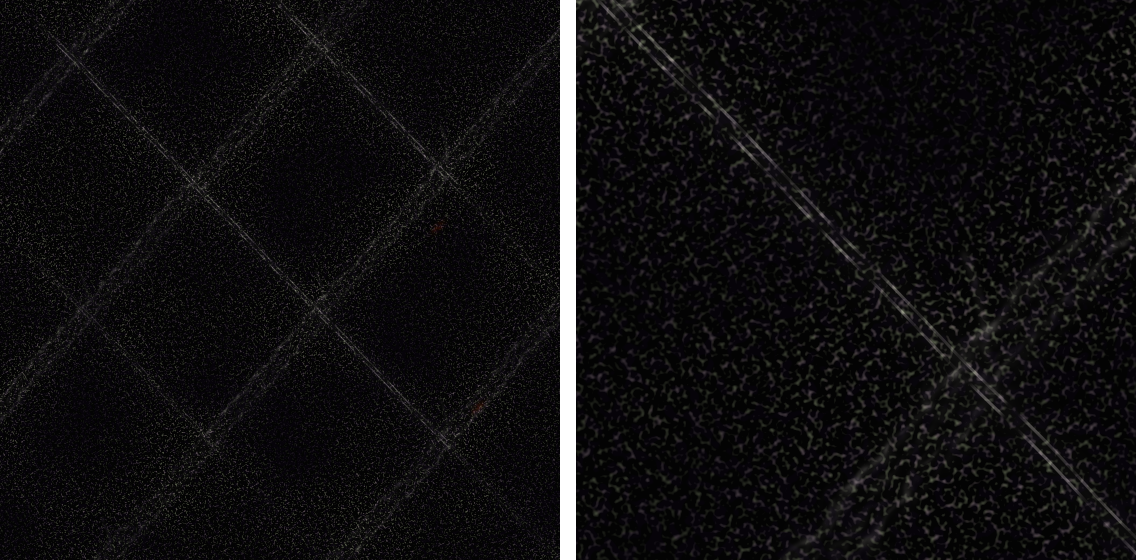
Left, the full canvas; right, a detail of the centre.
Write a WebGL 2 fragment shader that draws this texture map.

```glsl
#version 300 es
precision highp float;

uniform vec2 u_resolution;
out vec4 outColor;

const vec3 BASE_BLACK = vec3(0.011, 0.011, 0.010);
const vec3 BASE_VIOLET = vec3(0.022, 0.012, 0.036);
const vec3 GRAIN_OLIVE = vec3(0.34, 0.37, 0.29);
const vec3 GRAIN_WARM = vec3(0.39, 0.35, 0.35);
const vec3 LINE_GREY = vec3(0.27, 0.26, 0.255);
const vec3 RUST = vec3(0.15, 0.035, 0.0);
const float FALL_PITCH = 0.455;
const float RISE_PITCH = 0.4826;

float hash(vec2 p) {
    vec3 q = fract(vec3(p.xyx) * 0.1031);
    q += dot(q, q.yzx + 33.33);
    return fract((q.x + q.y) * q.z);
}

vec2 gradient(vec2 cell) {
    float angle = 6.2832 * hash(cell);
    return vec2(cos(angle), sin(angle));
}

float gradientNoise(vec2 p) {
    vec2 i = floor(p), f = fract(p);
    vec2 s = f * f * f * (f * (f * 6.0 - 15.0) + 10.0);
    vec2 e = vec2(1.0, 0.0);
    float low = mix(dot(gradient(i), f), dot(gradient(i + e.xy), f - e.xy), s.x);
    float high = mix(dot(gradient(i + e.yx), f - e.yx), dot(gradient(i + e.xx), f - e.xx), s.x);
    return mix(low, high, s.y);
}

float stroke(float d, float halfWidth, float blur) {
    return 1.0 - smoothstep(halfWidth - blur, halfWidth + blur, abs(d));
}

float segmentDistance(vec2 p, vec2 a, vec2 b) {
    vec2 pa = p - a, ba = b - a;
    return length(pa - ba * clamp(dot(pa, ba) / dot(ba, ba), 0.0, 1.0));
}

// Lattice coordinates: whole numbers lie on the falling (x) and rising (y) joints
vec2 latticeCoords(vec2 p) {
    float d = p.y - 1.03 * p.x + 0.029;
    return vec2(2.213 * d + 0.2617 * d * d, (1.15 * p.x + p.y - 0.252) / RISE_PITCH);
}

// Crisp twin line that fades beyond the last strong crossing
float fallingJoint(vec2 lattice, vec2 p, float px) {
    float id = round(lattice.x);
    float d = (lattice.x - id) * FALL_PITCH / 1.435;
    d += 0.003 * gradientNoise(p * 12.0 + 40.0);
    float lastCrossing = 3.0 - step(0.5, abs(id));
    float fade = mix(1.0, 0.25, smoothstep(0.0, 0.2, lattice.y - lastCrossing));
    fade *= mix(1.0, 0.5, step(0.5, id)) * step(id, 1.5);
    fade *= smoothstep(-0.4, 0.0, lattice.y - 0.8 * step(0.5, id));
    float sideWear = gradientNoise(p * 60.0 + 30.0 * step(0.0, d));
    float wear = clamp(0.55 + 1.7 * sideWear, 0.05, 1.0);
    float twin = stroke(abs(d) - 0.0034, 0.0009, px);
    float haze = 0.12 * exp(-abs(d) / 0.01);
    return fade * (twin * wear + haze);
}

// Wide, rough and broken pair of edges
float risingJoint(vec2 lattice, vec2 p, float px) {
    float id = round(lattice.y);
    float d = (lattice.y - id) * RISE_PITCH / 1.524;
    d += 0.008 * gradientNoise(p * 9.0) + 0.006 * gradientNoise(p * 45.0);
    vec2 along = vec2(lattice.x * 18.0, d * 170.0 + id * 7.0);
    float streak = smoothstep(-0.15, 0.4, gradientNoise(along));
    float side = step(0.0, d);
    float weight = mix(0.2, 0.75, hash(vec2(id + 9.0, floor(lattice.x) + 20.0 + side * 5.0)));
    float edges = stroke(abs(d) - 0.012, 0.003, px + 0.002);
    float core = stroke(d, 0.02, 0.014);
    return edges * weight * (0.25 + 0.75 * streak) + core * (0.05 + 0.17 * streak);
}

// Small raised crease beside a crossing
float crossingCrease(vec2 lattice, float px) {
    vec2 id = round(lattice);
    vec2 local = (lattice - id) * vec2(FALL_PITCH, RISE_PITCH);
    float dx = (local.y - local.x) / 2.18;
    vec2 q = vec2(dx, local.x + 1.03 * dx);
    q.x += 3.0 * (q.y + 0.045) * (q.y + 0.045);
    float d = segmentDistance(q, vec2(-0.004, -0.075), vec2(0.009, -0.015));
    return stroke(d, 0.0025, px + 0.002) * mix(0.1, 0.4, hash(id + 31.0));
}

// Fine dense speckle with a coarser crumble under it
float speckle(vec2 p) {
    mat2 turn = mat2(0.86, 0.51, -0.51, 0.86);
    float fine = gradientNoise(turn * p * 330.0);
    float coarse = gradientNoise(turn * p * 150.0 + 70.0);
    return max(fine + 0.5 * coarse - 0.045, 0.0);
}

float rustSpot(vec2 p, vec2 centre) {
    vec2 d = p - centre;
    vec2 q = vec2(d.x - d.y, d.x + d.y) * vec2(50.0, 120.0);
    return exp(-dot(q, q));
}

void main() {
    vec2 p = gl_FragCoord.xy / u_resolution;
    p.y = 1.0 - p.y;
    float px = 0.7 / min(u_resolution.x, u_resolution.y);
    vec2 lattice = latticeCoords(p);

    // Dark tile faces with patchy grain
    float patches = gradientNoise(p * 5.0 + 12.0) + 0.6 * gradientNoise(p * 15.0);
    vec2 fromJoint = abs(lattice - round(lattice));
    float rim = 1.0 - smoothstep(0.02, 0.35, min(fromJoint.x, fromJoint.y));
    float density = clamp(0.75 + 0.75 * patches + 0.35 * rim, 0.3, 1.45);
    float tint = gradientNoise(p * 130.0 + 25.0);
    vec3 color = mix(BASE_BLACK, BASE_VIOLET, smoothstep(0.0, 0.2, tint - 0.3 * patches));
    color += mix(GRAIN_OLIVE, GRAIN_WARM, smoothstep(-0.15, 0.15, tint)) * speckle(p) * density;

    // Joints, creases and rust
    float grit = 0.75 + 0.9 * gradientNoise(p * 190.0 + 5.0);
    color += LINE_GREY * fallingJoint(lattice, p, px);
    color += LINE_GREY * 0.85 * grit * risingJoint(lattice, p, px);
    color += LINE_GREY * 0.7 * grit * crossingCrease(lattice, px);
    color += RUST * grit * (rustSpot(p, vec2(0.782, 0.406)) + rustSpot(p, vec2(0.854, 0.727)));
    outColor = vec4(color, 1.0);
}
```
